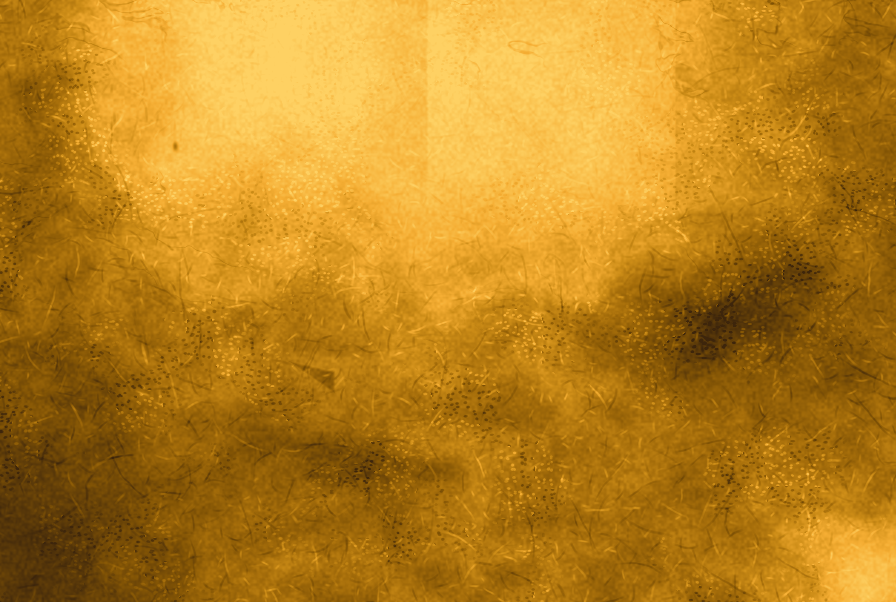
Reproduce this texture procedurally as a Shadertoy shader.

```glsl
// Worn gold leaf: bright upper glow, tarnished edges, wrinkles, scratches and flecks.

const vec3 UMBER  = vec3(0.34, 0.215, 0.035);
const vec3 BRONZE = vec3(0.51, 0.33, 0.02);
const vec3 OCHRE  = vec3(0.65, 0.43, 0.04);
const vec3 GOLD   = vec3(0.80, 0.55, 0.09);
const vec3 AMBER  = vec3(0.96, 0.68, 0.20);
const vec3 SHINE  = vec3(0.995, 0.82, 0.39);
const float ASPECT = 1.488;
const float WARP = 0.11;           // raggedness of the stains
const float MOTTLE = 0.42;         // contrast of the patina
const float SCRATCH_DEPTH = 0.20;
const float GRAIN = 0.13;
const int SCRATCH_LAYERS = 4;

vec2 hash2(vec2 p) {
    vec3 q = fract(p.xyx * vec3(0.1031, 0.1030, 0.0973));
    q += dot(q, q.yzx + 33.33);
    return fract((q.xx + q.yz) * q.zy);
}

float valueNoise(vec2 p) {
    vec2 i = floor(p), f = fract(p);
    f = f * f * (3.0 - 2.0 * f);
    return mix(mix(hash2(i).x, hash2(i + vec2(1, 0)).x, f.x),
               mix(hash2(i + vec2(0, 1)).x, hash2(i + vec2(1, 1)).x, f.x), f.y);
}

float fbm(vec2 p) {
    float sum = 0.0, amp = 0.5;
    for (int i = 0; i < 5; i++) {
        sum += amp * valueNoise(p);
        p = mat2(1.6, 1.2, -1.2, 1.6) * p + 7.3;
        amp *= 0.52;
    }
    return sum;
}

// Distance to the nearest scattered point
float cellular(vec2 p) {
    vec2 i = floor(p);
    float d = 2.0;
    for (int k = 0; k < 9; k++) {
        vec2 id = i + vec2(k % 3 - 1, k / 3 - 1);
        d = min(d, length(p - id - hash2(id + 19.0)));
    }
    return d;
}

float blob(vec2 p, vec2 centre, vec2 radius) {
    vec2 d = (p - centre) / radius;
    return exp(-dot(d, d));
}

// Curved strokes, one per cell: x holds dark ones, y holds bright ones
vec2 scratches(vec2 p, float scale, float seed, float px) {
    vec2 q = p * scale, i = floor(q), marks = vec2(0.0);
    for (int k = 0; k < 9; k++) {
        vec2 id = i + vec2(k % 3 - 1, k / 3 - 1);
        vec2 h = hash2(id + seed), g = hash2(id + seed + 41.0);
        float a = 0.9 + (g.x - 0.5) * 3.0;
        vec2 d = mat2(cos(a), -sin(a), sin(a), cos(a)) * (q - id - h);
        d.y += (h.y - 0.5) * d.x * d.x;
        float w = 0.0004 * scale;
        float s = 1.0 - smoothstep(w, w + 1.5 * px * scale, abs(d.y));
        s *= (1.0 - smoothstep(0.2, 1.0, abs(d.x) / (0.25 + 0.5 * g.y))) * h.x;
        marks = max(marks, s * (g.y > 0.5 ? vec2(1, 0) : vec2(0, 1)));
    }
    return marks;
}

// Broad light and tarnish
float lightField(vec2 p) {
    float t = mix(0.39, 0.75, smoothstep(0.22, 0.80, p.y));
    t += 0.25 * blob(p, vec2(0.45, 0.92), vec2(0.30, 0.28));
    t += 0.17 * blob(p, vec2(0.94, 0.85), vec2(0.26, 0.28));
    t += 0.07 * blob(p, vec2(0.75, 0.45), vec2(0.30, 0.20));
    t += 0.52 * blob(p, vec2(1.47, 0.04), vec2(0.18, 0.14));
    t -= 0.50 * blob(p, vec2(0.02, 0.80), vec2(0.17, 0.27));
    t -= 0.15 * blob(p, vec2(0.10, 0.45), vec2(0.28, 0.20));
    t -= 0.43 * blob(p, vec2(0.05, 0.09), vec2(0.23, 0.24));
    t -= 0.42 * blob(p, vec2(1.46, 0.80), vec2(0.23, 0.42));
    t -= 0.42 * blob(p, vec2(1.22, 0.49), vec2(0.14, 0.12));
    t -= 0.22 * blob(p, vec2(1.09, 0.42), vec2(0.12, 0.08));
    t -= 0.22 * blob(p, vec2(0.57, 0.22), vec2(0.15, 0.07));
    return t;
}

vec3 goldRamp(float t) {
    float s = clamp(t, -0.12, 1.0) * 5.0;
    vec3 c = mix(UMBER, BRONZE, min(s, 1.0));
    c = mix(c, OCHRE, clamp(s - 1.0, 0.0, 1.0));
    c = mix(c, GOLD,  clamp(s - 2.0, 0.0, 1.0));
    c = mix(c, AMBER, clamp(s - 3.0, 0.0, 1.0));
    return mix(c, SHINE, clamp(s - 4.0, 0.0, 1.0));
}

void mainImage(out vec4 fragColor, in vec2 fragCoord) {
    vec2 p = fragCoord / iResolution.xy * vec2(ASPECT, 1.0);
    float px = 1.0 / iResolution.y;

    // Ragged stains over the broad light
    vec2 warp = vec2(fbm(p * 7.0), fbm(p * 7.0 + 31.0)) - 0.48;
    float base = lightField(p + WARP * warp);
    float wear = 1.0 - smoothstep(0.55, 0.95, base);
    float murk = blob(p, vec2(0.04, 0.06), vec2(0.24, 0.20));
    float rough = mix(0.3, 1.0, wear) * (1.0 - 0.65 * murk);
    float t = base + MOTTLE * rough * (fbm(p * vec2(15.0, 19.0) + 2.0 * warp) - 0.48);

    // Leaf seams
    float a = p.x - 0.71, b = p.x - 1.122;
    t += 0.05 * smoothstep(0.64, 0.76, p.y) * exp(-abs(a) * 12.0) * (2.0 * smoothstep(-0.003, 0.003, a) - 1.0);
    t -= 0.07 * smoothstep(0.58, 0.68, p.y) * exp(-abs(b) * 9.0) * smoothstep(-0.002, 0.002, b);

    // Soft wrinkles in the upper leaf
    vec2 fold = mat2(0.95, 0.31, -0.31, 0.95) * p * vec2(6.0, 13.0) + warp;
    float crease = 1.0 - smoothstep(0.0, 0.022, abs(fbm(fold) - 0.48));
    t -= 0.13 * crease * smoothstep(0.45, 0.65, valueNoise(p * 6.0 + 4.0)) * smoothstep(0.3, 0.7, p.y);

    // Scratches, finer with each layer
    for (int i = 0; i < SCRATCH_LAYERS; i++) {
        float n = float(i);
        vec2 s = scratches(p + 0.03 * warp, 9.0 * pow(1.65, n), 13.0 * n, px);
        t += SCRATCH_DEPTH * rough * (s.y * 1.1 - s.x * 0.8);
    }

    // Flecks and fine grain
    float patches = smoothstep(0.46, 0.68, fbm(p * 9.0 + 50.0));
    float fleck = 1.0 - smoothstep(0.12, 0.32, cellular(p * vec2(80.0, 105.0) + 3.0 * warp));
    t += fleck * patches * rough * 0.24 * sign(valueNoise(p * 24.0) - 0.5);
    t += GRAIN * (0.5 + 0.5 * rough) * (valueNoise(p * 210.0) - 0.5);
    t += 0.06 * (0.5 - cellular(p * 115.0));

    // Torn wedge, pale chip and dark nick
    vec2 e = p - vec2(0.536, 0.375);
    float wedge = max(max(e.y + 0.22 * e.x - 0.010, e.x - 0.018), -0.70 * e.x - e.y - 0.012);
    t -= 0.22 * (1.0 - smoothstep(-0.002, 0.004, wedge));
    t += 0.25 * blob(p, vec2(0.895, 0.478), vec2(0.011, 0.004));
    t -= 0.50 * blob(p, vec2(0.291, 0.757), vec2(0.004, 0.007));

    fragColor = vec4(goldRamp(t), 1.0);
}
```
